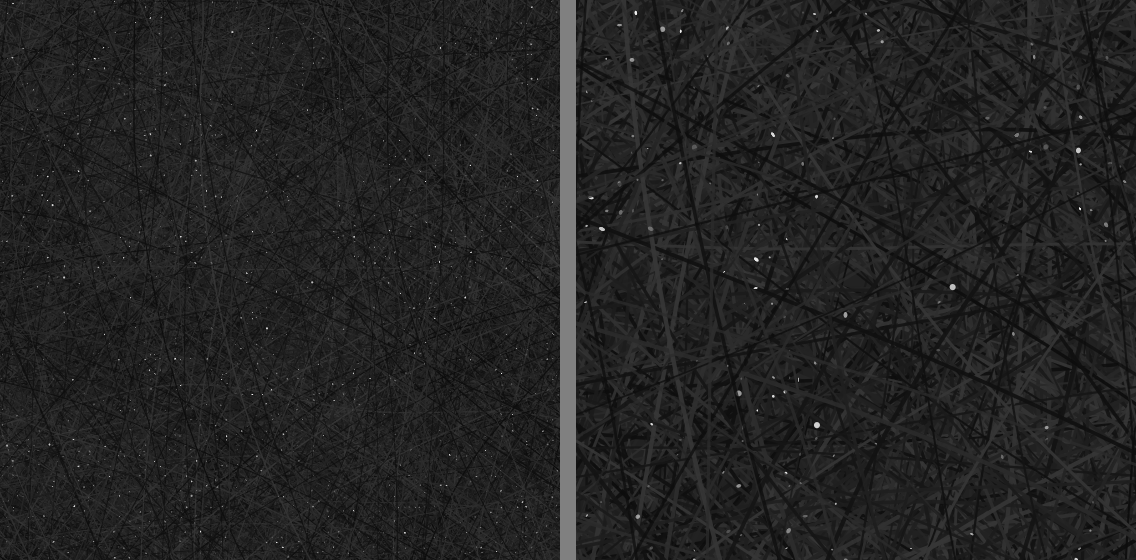
Left: the whole. Right: its middle third, enlarged.
A WebGL 1 fragment shader for this texture:

```glsl
precision highp float;
// A dense tangle of fine charcoal fibres with tiny pale gaps showing through.
// Rotated, bent layers of wandering strands build up the mat; clustered specks
// are scattered on a jittered grid, and long arcs sweep over the top.

uniform vec2 u_resolution;

const float PI = 3.14159;

float hash(vec2 p) {
  vec3 q = fract(p.xyx * 0.1031);
  q += dot(q, q.yzx + 33.33);
  return fract((q.x + q.y) * q.z);
}

float valueNoise(vec2 p) {
  vec2 i = floor(p), f = fract(p);
  f = f * f * (3.0 - 2.0 * f);
  return mix(mix(hash(i), hash(i + vec2(1, 0)), f.x),
             mix(hash(i + vec2(0, 1)), hash(i + vec2(1, 1)), f.x), f.y);
}

mat2 rotation(float angle) {
  float c = cos(angle), s = sin(angle);
  return mat2(c, -s, s, c);
}

// Antialiased cover of a shape whose edge lies at the given half width
float cover(float dist, float halfWidth, float pixel) {
  return clamp((halfWidth - dist) / pixel + 0.5, 0.0, 1.0);
}

// One layer of strands: each strip carries a line wandering between knots
float strandLayer(float tone, vec2 p, float id, float pixel) {
  float angle = PI * (fract(id * 0.618) + 0.1 * hash(vec2(id, 3.0)));
  float bend = 0.7 * (hash(vec2(id, 5.0)) - 0.5);
  vec2 q = rotation(angle) * (p - 0.5);
  float stretch = sqrt(1.0 + 4.0 * bend * bend * q.x * q.x);
  q.y += bend * q.x * q.x;

  float spacing = mix(0.03, 0.06, hash(vec2(id, 7.0)));
  float y = q.y / spacing + 50.0;
  float strip = floor(y) + id * 113.0;
  float x = q.x / 0.35 + 20.0 + hash(vec2(strip, 11.0));
  float knot = floor(x);
  float line = mix(hash(vec2(strip, knot)), hash(vec2(strip, knot + 1.0)),
                   smoothstep(0.0, 1.0, fract(x)));
  float dist = abs(fract(y) - mix(0.08, 0.92, line)) * spacing / stretch;

  float halfWidth = mix(0.0005, 0.0013, hash(vec2(strip, 61.0)));
  float shade = mix(0.04, 0.215, hash(vec2(strip, 67.0)));
  return mix(tone, shade, 0.9 * cover(dist, halfWidth, pixel));
}

// Small slanted gaps, gathered into loose clusters
float specks(vec2 p, float pixel) {
  vec2 grid = p * 110.0;
  vec2 cell = floor(grid);
  float cluster = 0.6 * valueNoise(p * 11.0) + 0.4 * valueNoise(p * 27.0 + 40.0);
  float chance = 0.24 * smoothstep(0.3, 0.8, cluster);
  float present = step(hash(cell + 200.0), chance);

  vec2 center = 0.28 + 0.44 * vec2(hash(cell + 331.0), hash(cell + 457.0));
  vec2 q = rotation(PI * hash(cell + 523.0)) * (fract(grid) - center) / 110.0;
  q.y *= 1.0 + hash(cell + 619.0);
  float size = hash(cell + 701.0);
  float radius = mix(0.0006, 0.0019, size * size);
  float glow = hash(cell + 809.0);
  return present * cover(length(q), radius, pixel) * mix(0.2, 1.0, glow * glow);
}

// One long, gently curved fibre across the canvas
float longFibre(float tone, vec2 p, float id, float pixel) {
  vec2 anchor = vec2(hash(vec2(id, 17.0)), hash(vec2(id, 19.0)));
  vec2 q = rotation(PI * hash(vec2(id, 23.0))) * (p - anchor);
  float curve = 0.6 * (hash(vec2(id, 29.0)) - 0.5);
  float slope = 2.0 * curve * q.x;
  float dist = abs(q.y + curve * q.x * q.x) / sqrt(1.0 + slope * slope);

  float halfWidth = mix(0.0005, 0.0012, hash(vec2(id, 31.0)));
  float shade = mix(0.05, 0.17, step(0.58, hash(vec2(id, 37.0))));
  return mix(tone, shade, 0.75 * cover(dist, halfWidth, pixel));
}

void main() {
  vec2 p = gl_FragCoord.xy / u_resolution.y;
  float pixel = 1.0 / u_resolution.y;
  float tone = 0.125;

  // Fibre mat
  for (int i = 0; i < 72; i++) {
    tone = strandLayer(tone, p, float(i) + 1.0, pixel);
  }
  tone += 0.02 * (valueNoise(p * 5.0 + 9.0) - 0.5);

  // Pale gaps
  tone = mix(tone, 0.97, specks(p, pixel));

  // Long fibres on top
  for (int i = 0; i < 56; i++) {
    tone = longFibre(tone, p, float(i) + 101.0, pixel);
  }

  gl_FragColor = vec4(vec3(tone), 1.0);
}
```
